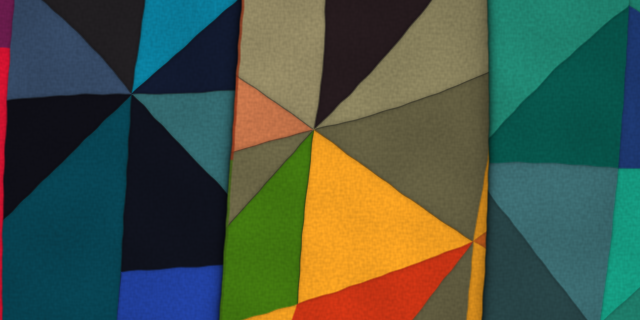
Write a Shadertoy shader that draws this texture.

```glsl
// Three overlapping strips of patchwork cloth, each cut into coloured wedges.
// Wedges are fans of slightly bent edges around a hub; single patches are
// half-planes. Gradient noise gives hand-cut edges, mottling and weave.

const float SOFT = 0.004;

vec2 hashGradient(vec2 cell) {
    float h = fract(sin(dot(cell, vec2(127.1, 311.7))) * 43758.5);
    return vec2(cos(6.2832 * h), sin(6.2832 * h));
}

float gradientNoise(vec2 p) {
    vec2 i = floor(p), f = fract(p);
    vec2 u = f * f * f * (f * (f * 6.0 - 15.0) + 10.0);
    vec2 e = vec2(1, 0);
    float low = mix(dot(hashGradient(i), f), dot(hashGradient(i + e), f - e), u.x);
    float high = mix(dot(hashGradient(i + e.yx), f - e.yx),
                     dot(hashGradient(i + 1.0), f - 1.0), u.x);
    return mix(low, high, u.y);
}

// Signed distance to a bent edge from a to b, positive on its right side.
float rightOf(vec2 p, vec2 a, vec2 b, float bend) {
    vec2 span = b - a;
    float len = length(span);
    vec2 dir = span / len;
    float t = clamp(dot(p - a, dir) / len, 0.0, 1.0);
    return dot(p - a, vec2(dir.y, -dir.x)) - bend * 4.0 * t * (1.0 - t);
}

float cover(float d) { return smoothstep(-SOFT, SOFT, d); }

// Lay a patch over the cloth, with a faint crease along its rim.
vec3 patchOver(vec3 below, vec3 dye, float d) {
    float crease = 1.0 - 0.22 * exp(-abs(d) / 0.005);
    return mix(below, dye * crease, cover(d));
}

// Clockwise wedges around a hub; each ray holds its end point and its bend.
vec3 fan(vec2 p, vec2 hub, vec3 rays[8], vec3 dyes[8]) {
    vec3 col = vec3(0.1);
    for (int i = 0; i < 8; i++) {
        vec3 a = rays[i], b = rays[(i + 1) % 8];
        float d = min(rightOf(p, hub, a.xy, a.z), -rightOf(p, hub, b.xy, b.z));
        col = patchOver(col, dyes[i], d);
    }
    return col;
}

vec3 leftStrip(vec2 p) {
    vec3 rays[8] = vec3[8](
        vec3(0.13, 1.0, 0.012), vec3(0.453, 1.0, 0.0), vec3(0.742, 1.0, 0.0),
        vec3(0.729, 0.719, 0.004), vec3(0.703, 0.401, 0.0), vec3(0.378, 0.154, 0.0),
        vec3(0.013, 0.318, 0.0), vec3(0.026, 0.687, 0.006));
    vec3 dyes[8] = vec3[8](
        vec3(0.13, 0.12, 0.13), vec3(0.04, 0.49, 0.61), vec3(0.07, 0.10, 0.18),
        vec3(0.20, 0.41, 0.43), vec3(0.06, 0.07, 0.11), vec3(0.03, 0.27, 0.33),
        vec3(0.06, 0.06, 0.09), vec3(0.22, 0.30, 0.41));
    vec3 col = fan(p, vec2(0.411, 0.706), rays, dyes);
    float hem = rightOf(p, vec2(0.372, 0.151), vec2(0.69, 0.172), 0.0);
    float side = rightOf(p, vec2(0.366, 0.0), vec2(0.378, 0.154), 0.0);
    col = patchOver(col, vec3(0.13, 0.25, 0.62), min(hem, side));
    vec3 selvage = mix(vec3(0.88, 0.08, 0.2), vec3(0.45, 0.12, 0.32), cover(p.y - 0.85));
    return patchOver(col, selvage, -rightOf(p, vec2(0.008, 0.0), vec2(0.045, 1.0), -0.012));
}

vec3 middleStrip(vec2 p) {
    vec3 orange = vec3(0.93, 0.61, 0.13), olive = vec3(0.38, 0.36, 0.25);
    vec3 rays[8] = vec3[8](
        vec3(1.016, 1.0, 0.01), vec3(1.349, 1.0, 0.01), vec3(1.531, 0.776, 0.016),
        vec3(1.479, 0.245, 0.005), vec3(0.93, 0.062, 0.006), vec3(0.703, 0.284, 0.0),
        vec3(0.719, 0.523, 0.0), vec3(0.737, 0.766, 0.0));
    vec3 dyes[8] = vec3[8](
        vec3(0.14, 0.10, 0.11), vec3(0.53, 0.50, 0.36), olive, orange,
        vec3(0.25, 0.45, 0.06), olive * 1.08, vec3(0.75, 0.44, 0.28),
        vec3(0.56, 0.52, 0.38));
    vec2 hub = vec2(0.982, 0.596), tip = vec2(1.479, 0.245);
    vec3 col = fan(p, hub, rays, dyes);

    // Lower band below the curved hem
    float hem = rightOf(p, vec2(0.755, 0.0), tip, 0.01);
    float split = rightOf(p, vec2(0.911, 0.0), vec2(0.93, 0.062), 0.0);
    col = patchOver(col, mix(orange, vec3(0.78, 0.20, 0.08), cover(split)), hem);
    col = patchOver(col, olive, min(hem, rightOf(p, vec2(1.289, 0.0), tip, 0.0)));

    // Bright sliver and small overlap at the second hub
    float sliver = min(rightOf(p, vec2(1.458, 0.0), tip, 0.0),
                       rightOf(p, tip, vec2(1.527, 0.531), 0.0));
    col = patchOver(col, orange, sliver);
    float overlap = min(rightOf(p, tip, vec2(1.521, 0.276), 0.0),
                        -rightOf(p, tip, vec2(1.516, 0.224), 0.0));
    return patchOver(col, vec3(0.84, 0.40, 0.13), overlap);
}

vec3 rightStrip(vec2 p) {
    vec3 teal = vec3(0.13, 0.53, 0.45);
    float hem = rightOf(p, vec2(1.536, 0.492), vec2(1.932, 0.474), -0.006);
    vec3 col = patchOver(teal, vec3(0.03, 0.34, 0.30),
                         rightOf(p, vec2(1.536, 0.576), vec2(1.958, 0.979), -0.012));
    col = patchOver(col, vec3(0.24, 0.43, 0.45), hem);
    col = patchOver(col, vec3(0.16, 0.27, 0.28),
                    rightOf(p, vec2(1.536, 0.388), vec2(1.836, 0.0), 0.0));
    vec3 border = patchOver(vec3(0.12, 0.23, 0.46), vec3(0.09, 0.65, 0.54), 0.474 - p.y);
    border = patchOver(border, teal, rightOf(p, vec2(1.888, 0.0), vec2(2.0, 0.102), 0.0));
    border = patchOver(border, teal, -rightOf(p, vec2(1.958, 0.987), vec2(2.0, 0.96), 0.0));
    return patchOver(col, border, rightOf(p, vec2(1.875, 0.0), vec2(1.964, 1.0), 0.014));
}

void mainImage(out vec4 fragColor, in vec2 fragCoord) {
    vec2 p = fragCoord / iResolution.xy * vec2(2.0, 1.0);
    vec2 cut = p + 0.004 * vec2(gradientNoise(p * 17.0), gradientNoise(p * 17.0 + 40.0));
    float leftEdge = rightOf(cut, vec2(0.685, 0.0), vec2(0.755, 1.0), 0.0);
    float rightEdge = rightOf(cut, vec2(1.505, 0.0), vec2(1.522, 1.0), 0.013);

    // Strips, with shadows cast by the raised middle one
    vec3 outer = mix(leftStrip(cut), rightStrip(cut), step(1.1, p.x));
    float gap = max(-leftEdge, rightEdge);
    outer *= 1.0 - 0.65 * exp(-max(gap, 0.0) / 0.012);
    vec3 middle = middleStrip(cut);
    middle *= 1.0 - 0.3 * exp(-max(-rightEdge, 0.0) / 0.025);
    vec3 fold = mix(vec3(0.22, 0.36, 0.06), vec3(0.50, 0.17, 0.08), cover(p.y - 0.5));
    middle = mix(middle, fold, 0.8 * (1.0 - smoothstep(0.004, 0.012, leftEdge)));
    vec3 col = mix(outer, middle, cover(-gap));

    // Cloth mottling, weave and falloff of light
    float weave = gradientNoise(p * vec2(60.0, 120.0)) + gradientNoise(p * vec2(130.0, 70.0));
    col *= 1.0 + 0.07 * weave + 0.08 * gradientNoise(p * 6.0);
    vec2 fromCentre = p - vec2(1.0, 0.5);
    col *= 1.03 - 0.1 * dot(fromCentre, fromCentre);
    fragColor = vec4(col, 1.0);
}
```
